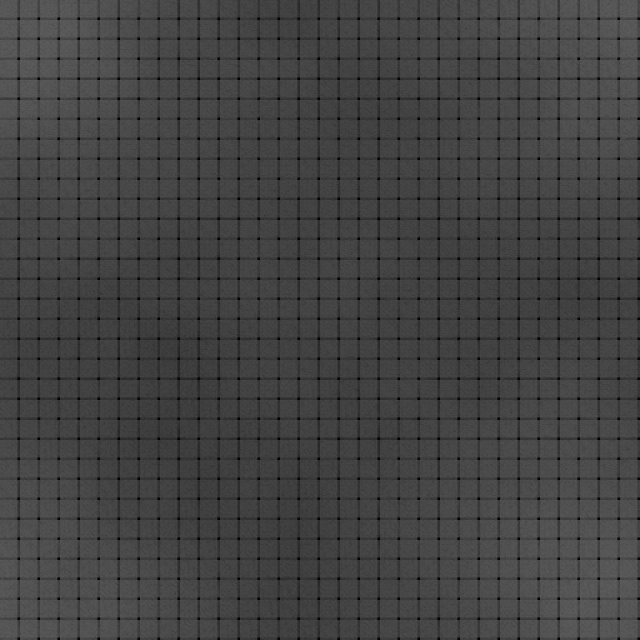
This pattern is drawn by a WebGL 2 fragment shader. Its source:

```glsl
#version 300 es
precision highp float;

uniform vec2 u_resolution;
out vec4 fragColor;

const float TAU = 6.2831853;

float hash(vec2 p) {
    return fract(sin(dot(p, vec2(127.1, 311.7))) * 43758.5453);
}

// Value noise on an n by n lattice that wraps at the canvas edges
float wrappedNoise(vec2 uv, float n, float seed) {
    vec2 p = uv * n - 0.5;
    vec2 cell = floor(p);
    vec2 f = smoothstep(0.0, 1.0, p - cell);
    vec2 a = mod(cell, n);
    vec2 b = mod(cell + 1.0, n);
    float low = mix(hash(a + seed), hash(vec2(b.x, a.y) + seed), f.x);
    float high = mix(hash(vec2(a.x, b.y) + seed), hash(b + seed), f.x);
    return mix(low, high, f.y);
}

// Broad light at the corners with soft cloudy patches
float backdrop(vec2 uv) {
    vec2 edge = 0.5 + 0.5 * cos(TAU * uv);
    vec2 wave = sin(TAU * uv);
    float tone = 0.258 + 0.085 * edge.x * edge.y - 0.014 * wave.x * wave.y;
    tone += 0.026 * (wrappedNoise(uv, 6.0, 3.0) - 0.5);
    return tone + 0.018 * (wrappedNoise(uv, 14.0, 8.0) - 0.5);
}

// Fine grain with a few darker specks
float grain(vec2 uv) {
    float fine = wrappedNoise(uv, 512.0, 17.0);
    float speck = smoothstep(0.95, 1.0, wrappedNoise(uv, 512.0, 41.0));
    float weave = cos(TAU * 128.0 * (uv.x + uv.y));
    return 0.012 - 0.045 * fine * fine - 0.06 * speck + 0.004 * weave;
}

void main() {
    vec2 uv = gl_FragCoord.xy / u_resolution;

    // Grid of 32 by 32 cells, distance to the nearest line on each axis
    vec2 grid = uv * 32.0 - vec2(0.9375, 0.0625);
    vec2 dist = abs(fract(grid + 0.5) - 0.5);
    vec2 soft = 16.0 / u_resolution;
    vec2 line = 1.0 - smoothstep(0.0625 - soft, 0.0625 + soft, dist);

    // Each line has its own strength and fades unevenly along its length
    vec2 index = mod(floor(grid + 0.5), 32.0);
    vec2 strength = vec2(hash(vec2(index.x, 5.0)), hash(vec2(index.y, 9.0)));
    float wear = 0.65 + 0.7 * wrappedNoise(uv, 48.0, 23.0);
    vec2 ink = line * wear * (vec2(0.17, 0.13) + 0.12 * strength);

    float tone = backdrop(uv) + grain(uv);
    tone *= (1.0 - ink.x) * (1.0 - ink.y);

    // Near-black dots where lines cross
    float dotInk = line.x * line.y * (0.88 + 0.12 * hash(index));
    tone = mix(tone, 0.015, dotInk);

    fragColor = vec4(vec3(tone), 1.0);
}
```
